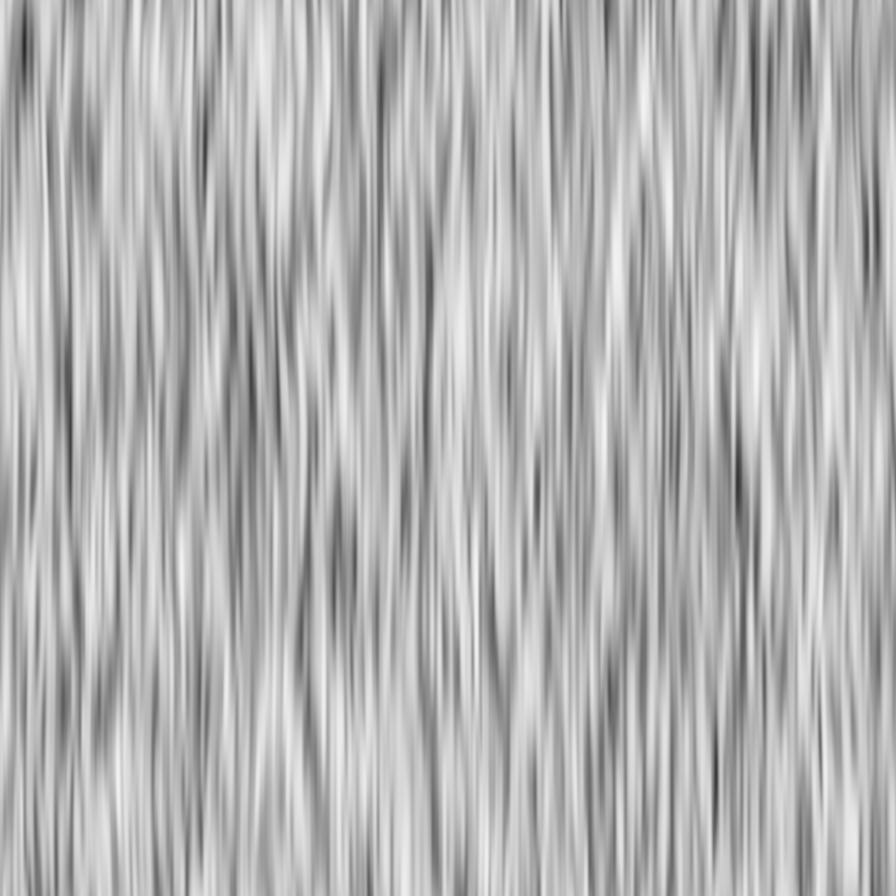
Give the GLSL for this texture, as a WebGL 2 fragment shader.

```glsl
#version 300 es
precision highp float;
// Soft grey vertical fibres: several layers of stretched noise, whose columns
// each slide by a random height so that no horizontal rows show. A gentle
// sideways drift tapers the strands, and a curve deepens the dark gaps.

uniform vec2 u_resolution;
out vec4 outColor;

float hash(ivec2 cell) {
    uvec2 q = uvec2(cell) * uvec2(1597u, 3571u);
    uint h = (q.x ^ (q.y << 7)) * 747796405u + 2891336u;
    h = ((h >> 15) ^ h) * 277803737u;
    h = ((h >> 13) ^ h) * 668265u;
    return float((h >> 8) & 65535u) / 65535.0;
}

float ease(float t) {
    return t * t * (3.0 - 2.0 * t);
}

// Smooth random values from -1 to 1 along one column
float columnNoise(int column, float y) {
    y += 50.0 * hash(ivec2(column, 9001));
    int row = int(floor(y));
    float low = hash(ivec2(column, row));
    float high = hash(ivec2(column, row + 1));
    return mix(low, high, ease(fract(y))) * 2.0 - 1.0;
}

// Blend of neighbouring columns; the layer number picks an independent set
float strandNoise(vec2 p, int layer) {
    int column = int(floor(p.x)) + 1000 * (layer + 1);
    return mix(columnNoise(column, p.y), columnNoise(column + 1, p.y),
               ease(fract(p.x)));
}

void main() {
    vec2 uv = gl_FragCoord.xy / u_resolution.y;

    // Sideways drift of the strands
    uv.x += 0.003 * strandNoise(uv * vec2(25.0, 5.0), 0);

    // Broad patches, then strands, then fine hairs
    float fibre = 0.11 * strandNoise(uv * vec2(22.0, 6.0), 1)
                + 0.26 * strandNoise(uv * vec2(78.0, 7.0), 2)
                + 0.50 * strandNoise(uv * vec2(143.0, 8.0), 3)
                + 0.43 * strandNoise(uv * vec2(239.0, 9.0), 4);

    // Compress the lights and stretch the darks
    float v = 0.37 * fibre;
    float grey = 0.711 + v - 0.9 * v * v;
    outColor = vec4(vec3(clamp(grey, 0.0, 1.0)), 1.0);
}
```
